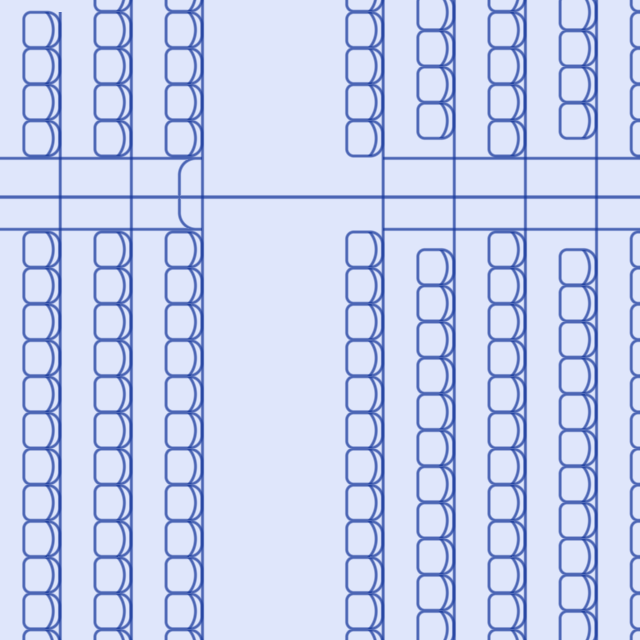
A WebGL 1 fragment shader for this pattern:

```glsl
precision highp float;
// Seating plan: columns of rounded seats beside vertical rails, split by a cross corridor and an aisle.

uniform vec2 u_resolution;

// Lengths are in plan units; the canvas is PLAN units wide and high.
const float PLAN = 768.0;
const vec3 PAPER = vec3(0.876, 0.902, 0.986);
const vec3 INK = vec3(0.09, 0.22, 0.61);
const float INK_OPACITY = 0.74;
const float LINE_HALF = 1.7;
const float LINE_SOFT = 1.3;

const float COLUMN_PITCH = 85.35;
const float LEFT_RAIL = 72.3;     // first rail left of the aisle
const float RIGHT_RAIL = 459.8;   // first rail right of the aisle
const float AISLE_LEFT = 242.8;
const float AISLE_MIDDLE = 330.0;

const float SEAT_PITCH = 43.4;
const vec2 SEAT_HALF = vec2(21.5, 21.1);
const float SEAT_CENTER = -22.2;  // measured from the rail
const float FRONT_RADIUS = 8.5;
const float BACK_RADIUS = 15.0;
const float BACKREST_RADIUS = 33.0;
const float BACKREST_CENTER = -19.2;
const float ROW_SHIFT = 21.2;     // setback of the staggered columns
const float SHORT_COLUMN_SEATS = 4.0;

const float UPPER_ROW_END = 187.8;
const float LOWER_ROW_START = 277.8;
const float CORRIDOR_TOP = 190.0;
const float CORRIDOR_MIDDLE = 236.5;
const float CORRIDOR_BOTTOM = 275.2;
const float DOOR_LEFT = 215.3;
const float DOOR_RADIUS = 20.0;

float lineSoftness() {
  return max(LINE_SOFT, 0.75 * PLAN / u_resolution.y);
}

float stroke(float dist, float halfWidth) {
  float soft = lineSoftness();
  return INK_OPACITY * (1.0 - smoothstep(halfWidth - soft, halfWidth + soft, abs(dist)));
}

// Layered ink darkens where strokes cross.
float layer(float a, float b) {
  return 1.0 - (1.0 - a) * (1.0 - b);
}

float roundedBox(vec2 p, vec2 halfSize, float radius) {
  vec2 q = abs(p) - halfSize + radius;
  return length(max(q, 0.0)) + min(max(q.x, q.y), 0.0) - radius;
}

// Seat outline with a tight front, a rounder back and a curved backrest.
float seat(vec2 p) {
  float outline = roundedBox(p, SEAT_HALF, p.x < 0.0 ? FRONT_RADIUS : BACK_RADIUS);
  float backrest = length(p - vec2(BACKREST_CENTER, 0.0)) - BACKREST_RADIUS;
  float inside = step(0.0, p.x) * step(outline, 0.0);
  return layer(stroke(outline, LINE_HALF), inside * stroke(backrest, LINE_HALF));
}

float columns(vec2 p) {
  bool rightSide = p.x > AISLE_MIDDLE;
  float firstRail = rightSide ? RIGHT_RAIL : LEFT_RAIL;
  float column = floor((p.x - firstRail - SEAT_CENTER) / COLUMN_PITCH + 0.5);
  column = clamp(column, 0.0, rightSide ? 4.0 : 2.0);
  float x = p.x - firstRail - column * COLUMN_PITCH;

  // Seats are counted away from the corridor; odd right columns sit back.
  bool upper = p.y < CORRIDOR_MIDDLE;
  float shift = rightSide ? ROW_SHIFT * mod(column, 2.0) : 0.0;
  float away = (upper ? UPPER_ROW_END - p.y : p.y - LOWER_ROW_START) - shift;
  bool shortColumn = upper && !rightSide && column < 0.5;
  float lastSeat = shortColumn ? SHORT_COLUMN_SEATS - 1.0 : 100.0;
  float index = clamp(floor(away / SEAT_PITCH), 0.0, lastSeat);
  float y = away - (index + 0.5) * SEAT_PITCH;
  float ink = seat(vec2(x - SEAT_CENTER, y));

  float railEnd = (lastSeat + 1.0) * SEAT_PITCH;
  float rail = stroke(x, LINE_HALF) * step(away, railEnd);
  return layer(ink, rail);
}

float corridor(vec2 p) {
  float outsideAisle = max(step(p.x, AISLE_LEFT), step(RIGHT_RAIL, p.x));
  float walls = min(abs(p.y - CORRIDOR_TOP), abs(p.y - CORRIDOR_BOTTOM));
  float ink = outsideAisle * stroke(walls, LINE_HALF);
  ink = max(ink, stroke(p.y - CORRIDOR_MIDDLE, LINE_HALF + 0.3));

  // Rounded end piece against the aisle.
  vec2 halfDoor = vec2(30.0, 0.5 * (CORRIDOR_BOTTOM - CORRIDOR_TOP));
  vec2 center = vec2(DOOR_LEFT + halfDoor.x, CORRIDOR_TOP + halfDoor.y);
  float door = stroke(roundedBox(p - center, halfDoor, DOOR_RADIUS), LINE_HALF);
  return max(ink, door * step(p.x, AISLE_LEFT));
}

void main() {
  vec2 p = gl_FragCoord.xy / u_resolution * PLAN;
  p.y = PLAN - p.y;
  float ink = layer(columns(p), corridor(p));
  gl_FragColor = vec4(mix(PAPER, INK, ink), 1.0);
}
```
